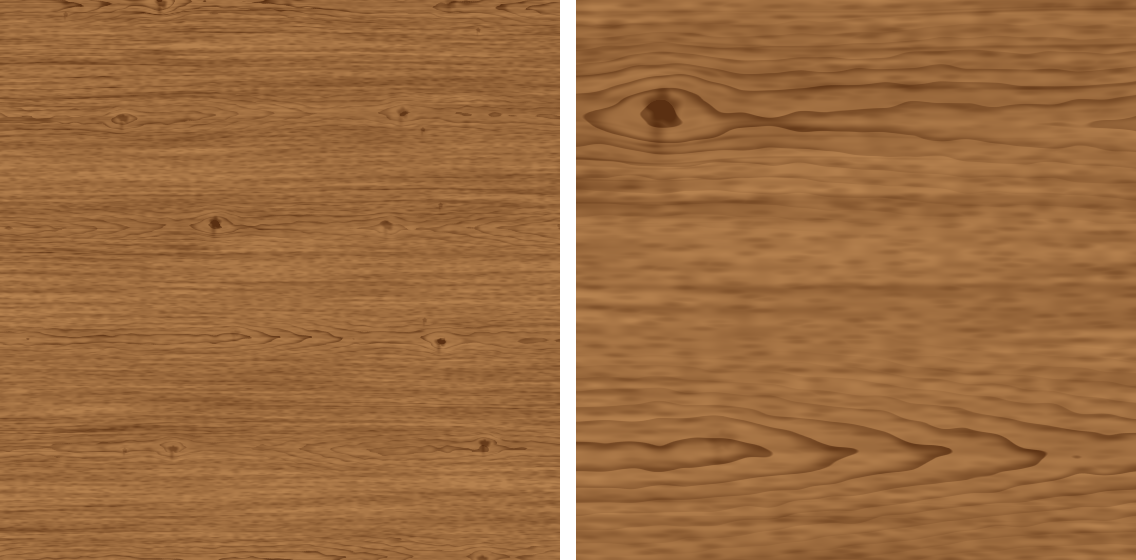
Left: the whole. Right: its middle third, enlarged.
A Shadertoy shader for this texture:

```glsl
// Flat-sawn brown timber with horizontal grain: rows of nested, pointed
// growth rings and small knots, separated by fine straight fibres.
// Rings are contours of a height field; fibres are stretched noise.

const vec3 DARK_WOOD = vec3(0.49, 0.31, 0.16);
const vec3 LIGHT_WOOD = vec3(0.67, 0.47, 0.28);
const float ROW_HEIGHT = 0.198;

float hash(vec2 p) {
    vec3 q = fract(vec3(p.xyx) * 0.1031);
    q += dot(q, q.yzx + 33.33);
    return fract((q.x + q.y) * q.z);
}

// Smooth value noise, centred on zero
float grainNoise(vec2 p) {
    vec2 i = floor(p), f = fract(p);
    f = f * f * (3.0 - 2.0 * f);
    float low = mix(hash(i), hash(i + vec2(1, 0)), f.x);
    float high = mix(hash(i + vec2(0, 1)), hash(i + vec2(1, 1)), f.x);
    return mix(low, high, f.y) - 0.5;
}

// Cellular noise: distance to the nearest scattered point
float cellular(vec2 p) {
    vec2 cell = floor(p);
    float nearest = 2.0;
    for (int y = -1; y <= 1; y++)
    for (int x = -1; x <= 1; x++) {
        vec2 c = cell + vec2(x, y);
        vec2 point = c + vec2(hash(c), hash(c + 71.0));
        nearest = min(nearest, length(p - point));
    }
    return nearest;
}

// Layered sines that make the grain drift
float drift(vec2 p) {
    return 0.003 * sin(p.x * 4.0 + p.y * 9.0 + 1.0)
         + 0.0010 * sin(p.x * 13.0 + p.y * 31.0)
         + 0.0004 * sin(p.x * 37.0 - p.y * 55.0);
}

// Ring height: tongues follow sines along the row, crowding away from its axis
float ringHeight(float x, float v, float phase) {
    float s = sqrt(v * v + 0.000016) - 0.004;
    float taper = 2.0 * sin(5.0 * x + phase) + 0.65 * sin(13.0 * x + phase * 3.0);
    return 72.0 * s + 650.0 * v * v + taper;
}

// Late wood darkens slowly, then stops at a sharp edge
float lateWood(float height, float width) {
    float f = fract(height);
    float edge = clamp(width * 1.2, 0.05, 0.6);
    return pow(smoothstep(0.4, 0.95, f), 1.8) * (1.0 - smoothstep(1.0 - edge, 1.0, f));
}

// Knot core: uneven spot with a short tail below
float knotCore(vec2 d, float size) {
    float angle = atan(d.y, d.x);
    float rim = 1.0 + 0.15 * sin(angle * 2.0 + size * 900.0) + 0.1 * sin(angle * 5.0);
    float spot = 1.0 - smoothstep(0.4, 1.1, length(d / vec2(1.15, 0.9)) / (size * rim));
    vec2 tail = (d + vec2(size * 0.3, size)) / (size * vec2(0.4, 1.1));
    return max(spot, 0.55 * exp(-dot(tail, tail)));
}

// Thin continuous line where the noise crosses zero
float hairline(vec2 p, float width) {
    return 1.0 - smoothstep(0.0, width, abs(grainNoise(p)));
}

// Straight fibres from broad to hair-thin, with dark lines and pores
float fibres(vec2 p) {
    float tone = 0.20 * grainNoise(p * vec2(0.8, 13.0));
    tone += 0.16 * grainNoise(p * vec2(1.3, 46.0) + 17.0);
    tone += 0.32 * grainNoise(p * vec2(2.5, 130.0) + 39.0);
    tone += 0.62 * grainNoise(p * vec2(6.0, 245.0) + 83.0);
    tone += 0.42 * grainNoise(p * vec2(90.0, 270.0) + 29.0);
    float crowding = smoothstep(-0.35, 0.4, grainNoise(p * vec2(1.3, 14.0) + 61.0));
    tone -= 0.6 * crowding * hairline(p * vec2(1.6, 105.0) + 57.0, 0.09);
    tone -= 0.3 * crowding * hairline(p * vec2(2.6, 150.0) + 91.0, 0.12);
    float pore = 1.0 - smoothstep(0.05, 0.4, cellular(p * vec2(34.0, 180.0)));
    return tone - 0.28 * pore;
}

void mainImage(out vec4 fragColor, in vec2 fragCoord) {
    vec2 p = fragCoord / iResolution.y;
    float row = floor(p.y / ROW_HEIGHT + 0.5);
    float phase = 6.283 * hash(vec2(row, 4.0));
    float axis = row * ROW_HEIGHT + 0.004 * sin(p.x * 6.0 + phase);

    // Knots push the grain aside and close the rings around them
    vec2 bent = p;
    float core = 0.0, halo = 0.0, eye = 0.0;
    for (int i = 0; i < 4; i++) {
        vec2 seed = vec2(row * 3.0 + 11.0, float(i) * 7.0 + 2.0);
        bool small = i > 1;
        float x = (float(i % 2) + 0.15 + 0.7 * hash(seed)) * 0.5;
        float offset = (hash(seed + 23.0) - 0.5) * (small ? 0.12 : 0.022);
        float size = small ? 0.005 : mix(0.008, 0.012, hash(seed + 41.0));
        float strength = small ? 0.45 * step(0.55, hash(seed + 9.0))
                               : mix(0.25, 1.0, hash(seed + 5.0));
        vec2 d = p - vec2(x, row * ROW_HEIGHT + offset);
        vec2 reach = d / (size * vec2(2.6, 2.0));
        float pull = strength * exp(-dot(reach, reach));
        bent.y -= 0.75 * pull * d.y;
        eye += pull * (small ? 0.3 : 1.4);
        halo += pull * (small ? 0.1 : 0.25);
        core = max(core, strength * knotCore(d, size));
    }
    bent.y += drift(p);

    // Growth rings fade into plain fibres between the rows
    float v = bent.y - axis;
    float wobble = 0.45 * grainNoise(p * vec2(16.0, 42.0)) + 0.4 * grainNoise(p * vec2(60.0, 150.0));
    float height = ringHeight(p.x, v, phase) + wobble - eye;
    float ring = lateWood(height, fwidth(height));
    float centre = exp(-v * v / 0.0005);
    float outer = 1.0 - smoothstep(0.02, 0.08, abs(p.y - row * ROW_HEIGHT));
    float weight = mix(0.55, 1.2, centre) * outer * mix(0.65, 1.0, hash(vec2(row, 31.0)));
    weight *= 0.9 + 0.8 * grainNoise(p * vec2(7.0, 30.0) + 5.0);

    float tone = 0.78 + fibres(bent) * mix(1.0, 0.6, centre);
    tone += 0.05 * centre + halo - weight * ring - 1.3 * core;
    fragColor = vec4(mix(DARK_WOOD, LIGHT_WOOD, clamp(tone, -0.75, 1.25)), 1.0);
}
```
